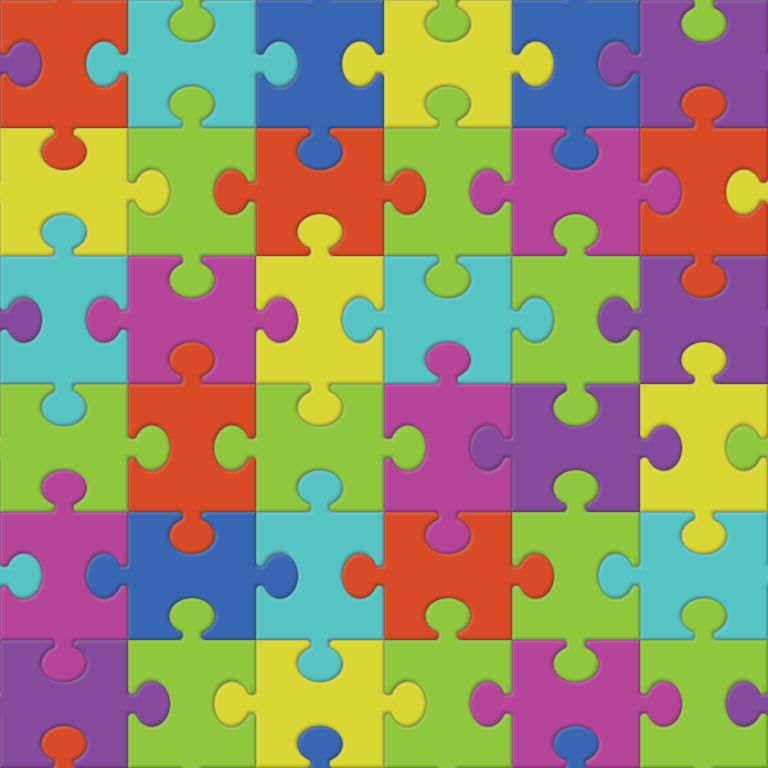
Give the GLSL for this pattern, as a Shadertoy shader.

```glsl
// Six by six jigsaw puzzle of bright interlocking pieces with softly bevelled seams.

const int GRID = 6;
const int SAMPLES = 3;

const vec3 PALETTE[7] = vec3[7](
    vec3(0.85, 0.29, 0.15),   // 0 red
    vec3(0.85, 0.84, 0.20),   // 1 yellow
    vec3(0.56, 0.78, 0.24),   // 2 green
    vec3(0.34, 0.77, 0.77),   // 3 cyan
    vec3(0.22, 0.40, 0.70),   // 4 blue
    vec3(0.52, 0.29, 0.61),   // 5 purple
    vec3(0.71, 0.27, 0.60));  // 6 magenta

// Palette index of each piece, bottom row first.
const int PIECES[36] = int[36](
    5, 2, 1, 2, 6, 2,
    6, 4, 3, 0, 2, 3,
    2, 0, 2, 6, 5, 1,
    3, 6, 1, 3, 2, 5,
    1, 2, 0, 2, 6, 0,
    0, 3, 4, 1, 4, 5);

float smoothMin(float a, float b, float k) {
    float h = max(k - abs(a - b), 0.0) / k;
    return min(a, b) - 0.25 * k * h * h;
}

// Side of a piece with an oval tab: negative inside the piece that owns the tab.
// across runs along the side, outward points away from the owner.
float tabbedSide(float across, float outward) {
    vec2 radius = vec2(0.177, 0.141);
    float knob = (length(vec2(across, outward - 0.187) / radius) - 1.0) * radius.y;
    float neck = max(abs(across) - 0.072, outward - 0.1);
    return smoothMin(outward, smoothMin(neck, knob, 0.02), 0.04);
}

// Socket sides lie along q.x, tab sides along q.y; q is centred on the cell.
float socketDistance(vec2 q) {
    return tabbedSide(q.y, 0.5 - abs(q.x));
}

float seamDistance(vec2 q) {
    float tabs = tabbedSide(q.x, abs(q.y) - 0.5);
    return min(abs(socketDistance(q)), abs(tabs));
}

// Direction pointing away from the nearest seam.
vec2 inwardDirection(vec2 q) {
    vec2 e = vec2(0.003, 0.0);
    vec2 g = vec2(seamDistance(q + e.xy) - seamDistance(q - e.xy),
                  seamDistance(q + e.yx) - seamDistance(q - e.yx));
    return g / max(length(g), 1e-4);
}

vec3 pieceColour(ivec2 cell) {
    ivec2 c = (cell + GRID) % GRID;
    return PALETTE[PIECES[c.y * GRID + c.x]];
}

vec3 puzzle(vec2 uv) {
    ivec2 cell = ivec2(floor(uv));
    vec2 p = fract(uv) - 0.5;

    // Alternate cells carry their tabs sideways, the others up and down.
    bool sideways = (cell.x + cell.y) % 2 == 0;
    vec2 q = sideways ? p.yx : p;

    // A neighbour's tab takes over where it enters this cell.
    if (socketDistance(q) < 0.0) {
        int side = q.x < 0.0 ? -1 : 1;
        cell += sideways ? ivec2(0, side) : ivec2(side, 0);
    }
    vec3 colour = pieceColour(cell);

    // Bevel lit from the upper left.
    float d = seamDistance(q);
    vec2 inward = inwardDirection(q);
    inward = sideways ? inward.yx : inward;
    float light = dot(-inward, normalize(vec2(-0.6, 0.8)));
    float rim = 1.0 - smoothstep(0.004, 0.034, d);
    colour = mix(colour, vec3(1.0), 0.17 * rim * max(light, 0.0));
    colour *= 1.0 - 0.20 * rim * max(-light, 0.0);

    // Thin dusky seam.
    float seam = 1.0 - smoothstep(0.002, 0.013, d);
    return mix(colour, colour * 0.55 + vec3(0.10, 0.09, 0.09), 0.55 * seam);
}

void mainImage(out vec4 fragColor, in vec2 fragCoord) {
    // Average a small grid of samples to smooth every edge.
    vec3 sum = vec3(0.0);
    for (int j = 0; j < SAMPLES; j++) {
        for (int i = 0; i < SAMPLES; i++) {
            vec2 offset = (vec2(i, j) + 0.5) / float(SAMPLES) - 0.5;
            sum += puzzle((fragCoord + offset) / iResolution.xy * float(GRID));
        }
    }
    fragColor = vec4(sum / float(SAMPLES * SAMPLES), 1.0);
}
```
